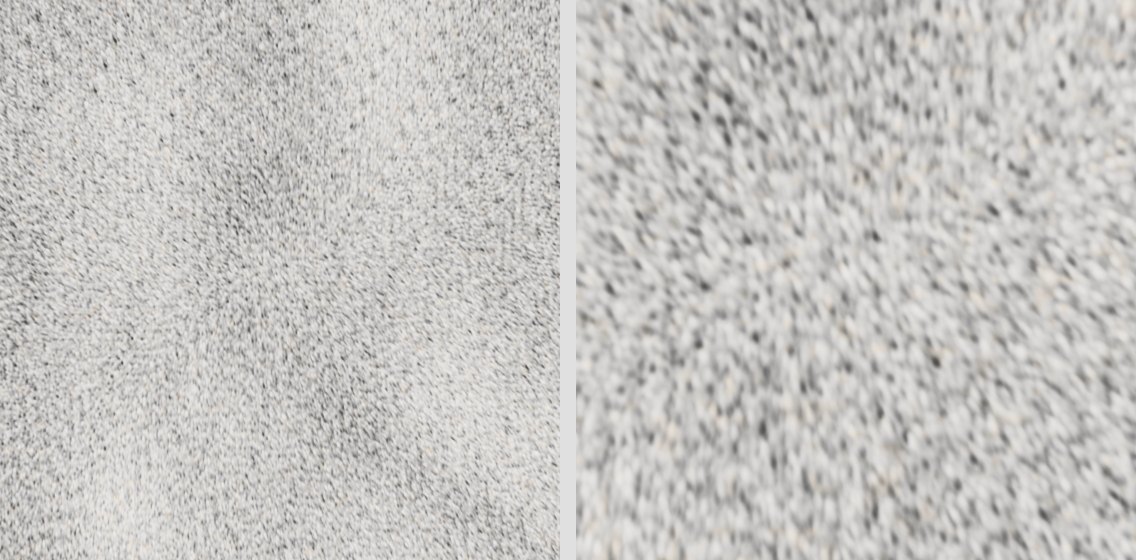
Left, the full canvas; right, a detail of the centre.
This texture is drawn by a three.js fragment shader. Its source:

```glsl
// Pale rough plaster: fine slanted, side-lit grains under soft broad shading.
varying vec2 vUv;

const vec3 LIGHT_TINT = vec3(1.005, 1.0, 0.989);
const vec3 WARM_TINT = vec3(1.020, 0.990, 0.950);
const float PEAK_LIGHT = 0.93;       // brightest plaster
const float MEDIAN_SHADE = 0.139;    // typical drop below the peak
const float MAX_SHADE = 0.72;        // limit of the darkest flecks
const float GRAIN_CELLS = 225.0;     // grain cells across the canvas
const vec2 LONG_GRAIN = vec2(1.72, 0.84);  // half length and width, in cells
const vec2 ROUND_GRAIN = vec2(1.25, 1.05);
const float GRAIN_CONTRAST = 0.90;
const vec2 SHADOW_SIDE = vec2(0.85, -0.53);
const float EMBOSS = 0.50;           // shadow on the far side of each grain
const vec2 FAN_CENTRE = vec2(0.49, 0.51);
const vec2 LEAN = vec2(-0.64, -0.77); // shared slant, as a doubled angle
const float LEAN_AMOUNT = 1.4;
const float BROAD_AMOUNT = 0.80;
const float MOTTLE_AMOUNT = 0.55;
const float SHADE_OFFSET = -0.08;

float hash(vec2 p) {
  return fract(sin(dot(p, vec2(127.1, 311.7))) * 43758.5453);
}

float valueNoise(vec2 p) {
  vec2 i = floor(p);
  vec2 f = fract(p);
  f = f * f * (3.0 - 2.0 * f);
  float low = mix(hash(i), hash(i + vec2(1.0, 0.0)), f.x);
  float high = mix(hash(i + vec2(0.0, 1.0)), hash(i + vec2(1.0, 1.0)), f.x);
  return mix(low, high, f.y);
}

float fbm(vec2 p) {
  float sum = 0.0;
  float amplitude = 0.5;
  for (int i = 0; i < 4; i++) {
    sum += amplitude * valueNoise(p);
    p = p * 2.03 + 17.3;
    amplitude *= 0.5;
  }
  return sum;
}

float bell(float x) {
  return exp(-x * x);
}

float softPatch(vec2 p, vec2 centre, vec2 radii) {
  return bell(length((p - centre) / radii));
}

// Doubled-angle grain direction: radial fan blended with a shared slant.
vec2 grainDirection(vec2 p) {
  vec2 d = p - FAN_CENTRE;
  vec2 radial = vec2(d.x * d.x - d.y * d.y, 2.0 * d.x * d.y) / (dot(d, d) + 0.002);
  return radial + LEAN * LEAN_AMOUNT;
}

// Sum of randomly weighted, oriented elliptical grains.
float grainField(vec2 p) {
  vec2 direction = grainDirection(p);
  float angle = 0.5 * atan(direction.y, direction.x);
  vec2 axis = vec2(cos(angle), sin(angle));
  vec2 radii = mix(ROUND_GRAIN, LONG_GRAIN, smoothstep(0.2, 1.2, length(direction)));
  vec2 q = p * GRAIN_CELLS;
  vec2 cell = floor(q);
  float sum = 0.0;
  for (int y = -2; y <= 2; y++) {
    for (int x = -2; x <= 2; x++) {
      vec2 id = cell + vec2(float(x), float(y));
      vec2 d = q - id - vec2(hash(id), hash(id + 53.7));
      vec2 local = vec2(dot(d, axis), axis.x * d.y - axis.y * d.x) / radii;
      float falloff = max(0.0, 1.0 - dot(local, local));
      float weight = 2.0 * hash(id + 91.3) - 1.0 + EMBOSS * dot(d, SHADOW_SIDE);
      sum += falloff * falloff * weight;
    }
  }
  return sum;
}

// Broad hollows (positive) and lit swells (negative).
float broadShade(vec2 p) {
  vec2 w = p + 0.10 * (vec2(fbm(p * 5.0), fbm(p * 5.0 + 31.0)) - 0.47);
  float bend = max(0.0, 0.5 - w.y);
  float ridge = bell((w.x - 0.49 - 1.9 * bend * bend) / 0.11);
  float pinch = 1.0 - 0.7 * softPatch(p, FAN_CENTRE, vec2(0.09, 0.06));
  float shade = 0.48 * ridge * pinch;
  shade += 0.42 * bell(w.x / 0.10);
  shade += 0.36 * bell((1.0 - w.x) / 0.17) * smoothstep(0.30, 0.60, w.y);
  shade += 0.25 * softPatch(w, vec2(0.20, 0.98), vec2(0.25, 0.12));
  shade -= 0.55 * softPatch(w, vec2(0.65, 0.95), vec2(0.09, 0.20));
  shade -= 0.55 * softPatch(w, vec2(0.88, 0.23), vec2(0.11, 0.12));
  shade -= 0.55 * softPatch(w, vec2(0.22, 0.07), vec2(0.09, 0.15));
  shade -= 0.28 * softPatch(w, vec2(0.25, 0.80), vec2(0.14, 0.09));
  shade += MOTTLE_AMOUNT * (fbm(p * 9.0 + 7.0) - 0.47);
  return BROAD_AMOUNT * shade + SHADE_OFFSET;
}

void main() {
  // Exponential response keeps lit areas calm; the soft limit holds back black flecks.
  float relief = GRAIN_CONTRAST * grainField(vUv) + broadShade(vUv);
  float drop = MEDIAN_SHADE * exp(relief);
  float limit = drop / MAX_SHADE;
  float value = PEAK_LIGHT - drop * inversesqrt(1.0 + limit * limit);

  // Occasional sandy flecks
  float warmth = smoothstep(0.65, 0.95, valueNoise(vUv * 120.0 + 5.0));
  vec3 tint = mix(LIGHT_TINT, WARM_TINT, warmth);
  gl_FragColor = vec4(clamp(value * tint, 0.0, 1.0), 1.0);
}
```
